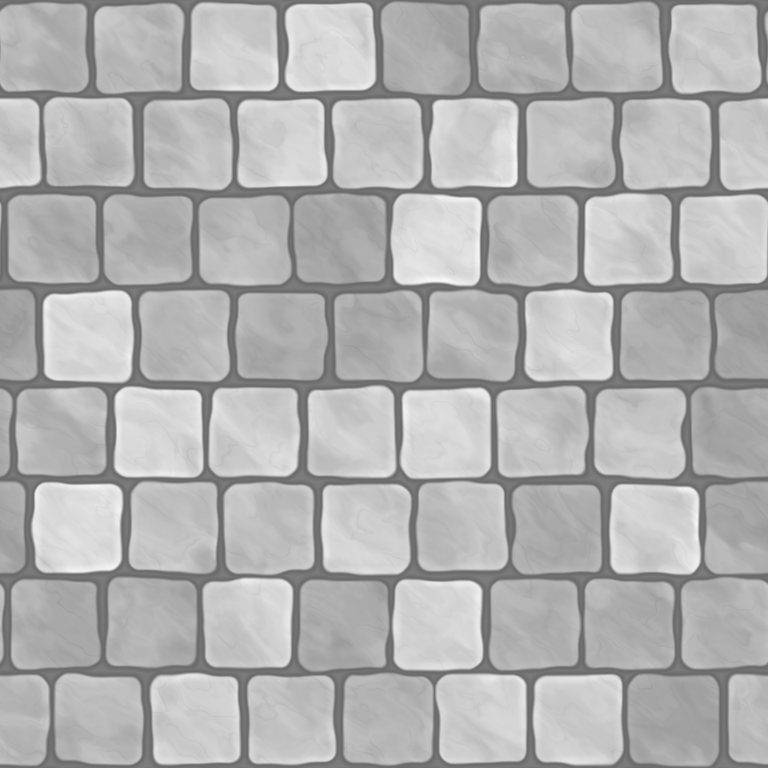
Give the GLSL for this texture map, as a three.js fragment shader.

```glsl
varying vec2 vUv;

const float CELLS = 8.0;             // stones across and down
const vec4 SHIFT_LOWER = vec4(0.53, 0.07, 0.31, 0.15);   // row offsets, bottom up
const vec4 SHIFT_UPPER = vec4(0.43, 0.05, 0.44, -0.06);
const float HALF_SIZE = 0.459;       // in cells
const float CORNER = 0.125;
const float JITTER = 0.02;
const float TILT = 0.035;
const float WOBBLE = 0.058;
const float EDGE = 0.019;            // softness of the stone outline
const float STONE_DARK = 0.655;
const float STONE_LIGHT = 0.845;
const float MORTAR_DEEP = 0.405;
const float MORTAR_OPEN = 0.485;
const float CLOUD = 0.2;
const float CREASE = 0.035;
const float RIM = 0.075;

float hash(vec2 p) {
  return fract(sin(dot(p, vec2(127.1, 311.7))) * 43758.5453);
}

float noise(vec2 p) {
  vec2 i = floor(p), f = fract(p);
  f = f * f * f * (f * (f * 6.0 - 15.0) + 10.0);
  return mix(mix(hash(i), hash(i + vec2(1.0, 0.0)), f.x),
             mix(hash(i + vec2(0.0, 1.0)), hash(i + 1.0), f.x), f.y);
}

float fbm(vec2 p) {
  float sum = 0.0, gain = 0.53;
  for (int i = 0; i < 4; i++) {
    sum += gain * noise(p);
    p = mat2(1.6, 1.2, -1.2, 1.6) * p + 7.3;
    gain *= 0.5;
  }
  return sum;
}

float rowShift(float row) {
  float upper = step(3.5, row);
  vec4 pick = step(abs(vec4(0.0, 1.0, 2.0, 3.0) - row + 4.0 * upper), vec4(0.5));
  return dot(mix(SHIFT_LOWER, SHIFT_UPPER, upper), pick);
}

// Signed distance to a worn, rounded stone centred on the origin
float stoneDistance(vec2 p, vec2 id) {
  vec2 seed = id * vec2(17.0, 23.0) + 5.0;
  p += JITTER * (vec2(hash(seed), hash(seed + 3.0)) - 0.5);
  p += TILT * (hash(seed + 6.0) - 0.5) * vec2(-p.y, p.x);
  vec2 w = p * 3.6 + seed;
  p += WOBBLE * (vec2(noise(w), noise(w + 41.0)) - 0.5);
  vec2 q = abs(p) - HALF_SIZE + CORNER;
  return length(max(q, 0.0)) + min(max(q.x, q.y), 0.0) - CORNER;
}

// Cloudy, creased stone surface running down to the right
float stoneShade(vec2 p, vec2 id, float d) {
  vec2 seed = id * vec2(13.0, 29.0) + 90.0;
  float tone = mix(STONE_DARK, STONE_LIGHT, hash(id + 0.37));
  vec2 q = mat2(0.8, 0.6, -0.6, 0.8) * p * vec2(1.0, 1.0);
  q = vec2(p.x * 0.8 - p.y * 0.6, (p.x * 0.6 + p.y * 0.8) * 1.9) * 1.5 + seed;
  vec2 warp = vec2(fbm(q + 11.0), fbm(q + 37.0)) - 0.5;
  float cloud = fbm(q + 1.8 * warp) - 0.5;
  float vein = abs(noise(q * 1.7 + 3.2 * warp + 19.0) - 0.5);
  float crease = (1.0 - smoothstep(0.0, 0.09, vein)) * noise(q * 2.0 + 53.0);
  float rim = smoothstep(-0.1, -0.02, d) * (0.25 + 0.75 * noise(p * 3.0 + seed));
  float rimGain = RIM * smoothstep(0.6, 0.85, tone);
  return tone + CLOUD * cloud - CREASE * crease + (rimGain + 0.015) * rim;
}

void main() {
  vec2 uv = vUv * CELLS;
  float row = floor(uv.y);
  float nearest = 10.0;
  vec2 stoneId = vec2(0.0), stonePos = vec2(0.0);

  // Nearest stone among the neighbouring rows and columns
  for (int j = -1; j <= 1; j++) {
    float r = row + float(j);
    float wrappedRow = mod(r + CELLS, CELLS);
    float x = uv.x - rowShift(wrappedRow);
    for (int i = -1; i <= 1; i++) {
      float column = floor(x) + float(i);
      vec2 id = vec2(mod(column + CELLS, CELLS), wrappedRow);
      vec2 p = vec2(x - column, uv.y - r) - 0.5;
      float d = stoneDistance(p, id);
      if (d < nearest) {
        nearest = d;
        stoneId = id;
        stonePos = p;
      }
    }
  }

  float mortar = mix(MORTAR_DEEP, MORTAR_OPEN, smoothstep(0.0, 0.075, nearest));
  float stone = stoneShade(stonePos, stoneId, nearest);
  float cover = 1.0 - smoothstep(-EDGE, EDGE, nearest);
  gl_FragColor = vec4(vec3(mix(mortar, stone, cover)), 1.0);
}
```
